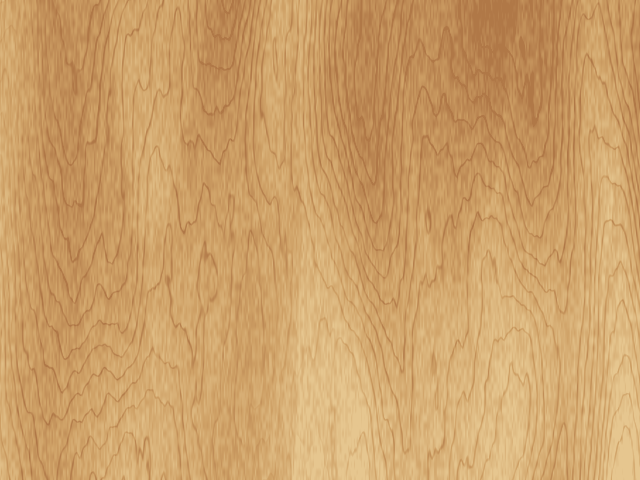
A Shadertoy shader for this texture:

```glsl
#define DARK vec3(0.69, 0.47, 0.28)
#define MID vec3(0.81, 0.63, 0.40)
#define LIGHT vec3(0.90, 0.775, 0.56)
#define RINGS 16.0
#define LINE_WIDTH 0.0030
#define LINE_DEPTH 0.30
#define COLUMN_PERIOD 0.32
#define FIBRE_SCALE vec2(340.0, 62.0)
#define FIBRE_DEPTH 0.36

float hash(vec2 p) {
    vec3 q = fract(vec3(p.xyx) * 0.1031);
    q += dot(q, q.yzx + 33.33);
    return fract((q.x + q.y) * q.z);
}

float valueNoise(vec2 p) {
    vec2 i = floor(p), f = fract(p);
    f = f * f * (3.0 - 2.0 * f);
    vec2 e = vec2(0.0, 1.0);
    return mix(mix(hash(i), hash(i + e.yx), f.x),
               mix(hash(i + e.xy), hash(i + e.yy), f.x), f.y);
}

float slope(vec2 cell, vec2 offset) {
    float angle = 6.2832 * hash(cell + 57.0);
    return dot(vec2(cos(angle), sin(angle)), offset);
}

// Smooth noise around zero, for round contours
float gradientNoise(vec2 p) {
    vec2 i = floor(p), f = fract(p);
    vec2 u = f * f * f * (f * (f * 6.0 - 15.0) + 10.0);
    vec2 e = vec2(0.0, 1.0);
    return mix(mix(slope(i, f), slope(i + e.yx, f - e.yx), u.x),
               mix(slope(i + e.xy, f - e.xy), slope(i + e.yy, f - e.yy), u.x), u.y);
}

// Light and dark columns that taper into arches
float growth(vec2 p) {
    float sway = 0.14 * gradientNoise(p * vec2(1.5, 1.1) + 4.3);
    float columns = cos(6.2832 * (p.x + sway) / COLUMN_PERIOD);
    float broad = gradientNoise(p * vec2(4.3, 0.75) + vec2(11.4, 7.6));
    float detail = gradientNoise(p * vec2(10.0, 1.7) + vec2(3.7, 21.2));
    return 0.2 * columns + 0.5 * broad + 0.2 * detail - 0.26 * (p.y - 0.5);
}

// Growth with the jagged wander of the ring lines
float ringPhase(vec2 p) {
    float wander = 0.05 * gradientNoise(p * vec2(34.0, 5.0))
                 + 0.012 * gradientNoise(p * vec2(95.0, 18.0) + 9.0);
    return RINGS * (growth(p) + wander);
}

void mainImage(out vec4 fragColor, in vec2 fragCoord) {
    vec2 p = fragCoord / iResolution.y;

    // Ring lines of even width, fading in and out
    float phase = ringPhase(p);
    vec2 e = vec2(0.001, 0.0);
    vec2 gradient = vec2(ringPhase(p + e) - phase, ringPhase(p + e.yx) - phase) / e.x;
    float ring = fract(phase);
    float distanceToLine = min(ring, 1.0 - ring) / max(length(gradient), 16.0);
    float line = 1.0 - smoothstep(0.0002, LINE_WIDTH, distanceToLine);
    float halo = exp(-distanceToLine / 0.005);
    float presence = valueNoise(p * vec2(3.5, 0.9) + 31.0);
    float strength = mix(0.3, 1.0, smoothstep(0.2, 0.65, presence));
    strength *= 0.75 + 0.5 * valueNoise(p * vec2(40.0, 14.0) + 12.0);

    // Broad tone, with ragged steps between streaks
    float ragged = 0.05 * gradientNoise(p * vec2(85.0, 5.0) + 2.0);
    float streak = gradientNoise(p * vec2(3.4, 0.5) + vec2(17.3, 5.4)) + ragged;
    float tone = 0.55 + 0.80 * growth(p);
    tone += 0.42 * gradientNoise(p * vec2(3.0, 0.9) + 40.6);
    tone += 0.15 * (smoothstep(-0.015, 0.015, streak) - 0.5);
    tone += 0.08 * (ring - 0.5) * (1.0 - line);

    // Short fibres over longer, softer ones
    float fibres = valueNoise(p * FIBRE_SCALE) - 0.5;
    float strands = valueNoise(p * vec2(190.0, 16.0) + 70.0) - 0.5;
    tone += FIBRE_DEPTH * fibres + 0.09 * strands;

    tone -= strength * (LINE_DEPTH * line + 0.06 * halo);
    tone = clamp(tone, 0.0, 1.0);

    vec3 wood = mix(DARK, MID, min(2.0 * tone, 1.0));
    wood = mix(wood, LIGHT, max(2.0 * tone - 1.0, 0.0));
    fragColor = vec4(wood, 1.0);
}
```
